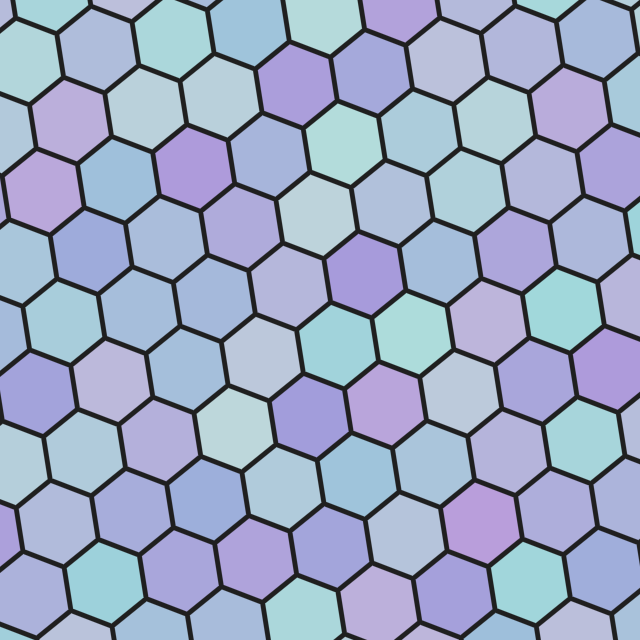
This pattern is drawn by a Shadertoy shader. Its source:

```glsl
#define CELLS_ACROSS 8.4
#define TILT_DEGREES 9.0
#define LATTICE_SHIFT vec2(0.175, -0.368)
#define LINE_WIDTH 0.064
#define LINE_COLOR vec3(0.12)
#define RED_RANGE vec2(0.61, 0.74)
#define GREEN_RANGE vec2(0.605, 0.865)
#define BLUE_LEVEL 0.86

const vec2 HEX_PERIOD = vec2(1.0, 1.7320508);

// Two independent random values per cell
vec2 hash22(vec2 cell) {
    vec3 h = fract(cell.xyx * vec3(0.1031, 0.1030, 0.0973));
    h += dot(h, h.yzx + 33.33);
    return fract((h.xx + h.yz) * h.zy);
}

// Offset from the nearest center of a pointy-top hexagon lattice
vec2 hexOffset(vec2 p) {
    vec2 halfPeriod = 0.5 * HEX_PERIOD;
    vec2 even = mod(p + halfPeriod, HEX_PERIOD) - halfPeriod;
    vec2 odd = mod(p, HEX_PERIOD) - halfPeriod;
    return dot(even, even) < dot(odd, odd) ? even : odd;
}

// Distance to the border of a hexagon of unit width
float hexBorder(vec2 local) {
    vec2 a = abs(local);
    return 0.5 - max(a.x, dot(a, vec2(0.5, 0.8660254)));
}

// Pastel tint: red and green vary, blue stays constant
vec3 cellColor(vec2 cell) {
    vec2 random = hash22(cell + 57.0);
    return vec3(mix(RED_RANGE.x, RED_RANGE.y, random.x),
                mix(GREEN_RANGE.x, GREEN_RANGE.y, random.y),
                BLUE_LEVEL);
}

void mainImage(out vec4 fragColor, in vec2 fragCoord) {
    vec2 p = (fragCoord - 0.5 * iResolution.xy) / iResolution.y;
    float pixel = CELLS_ACROSS / iResolution.y;

    // Tilted lattice space, one unit between neighboring centers
    float tilt = radians(TILT_DEGREES);
    vec2 rowDir = vec2(cos(tilt), sin(tilt));
    vec2 upDir = vec2(-rowDir.y, rowDir.x);
    vec2 q = vec2(dot(p, rowDir), dot(p, upDir)) * CELLS_ACROSS - LATTICE_SHIFT;

    vec2 local = hexOffset(q);
    vec2 cell = round(2.0 * (q - local) / HEX_PERIOD);

    // Dark outline over the flat cell fill
    float halfLine = 0.5 * LINE_WIDTH;
    float fill = smoothstep(halfLine - 0.75 * pixel, halfLine + 0.75 * pixel, hexBorder(local));
    fragColor = vec4(mix(LINE_COLOR, cellColor(cell), fill), 1.0);
}
```
